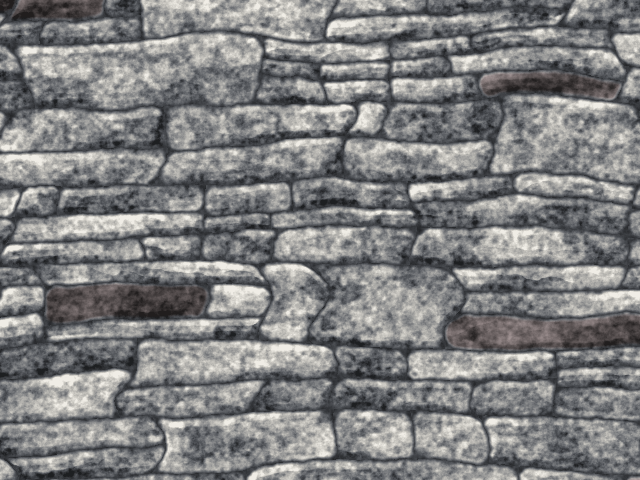
Write a Shadertoy shader that draws this texture.

```glsl
// Dry-stacked wall of rough grey ledge stones with dark joints and pale worn faces.

const float COURSES = 6.5;          // courses per canvas height
const float BLOCK_WIDTH = 0.43;     // mean block width
const float JOINT = 0.0015;         // half width of a joint
const float BEVEL = 0.018;          // widest rounded stone edge
const float BASE_TONE = 0.585;
const float LIGHT_GAIN = 0.23;
const float CRUST_GAIN = 0.17;      // strength of the pale worn crust
const float GRAIN_GAIN = 0.62;
const float JOINT_TONE = 0.23;
const float BROWN_SHARE = 0.07;
const vec3 COLD_TINT = vec3(0.96, 1.0, 1.07);
const vec3 WARM_TINT = vec3(1.012, 1.0, 0.968);
const vec3 BROWN_TINT = vec3(1.07, 0.98, 0.98);

struct Stone {
    float inset;    // distance inward from the outline
    float bevel;    // width of the rounded edge
    float thin;     // 1 for flat ledges, 0 for large blocks
    vec2 offset;    // position from the stone centre
    vec2 id;
};

float hash(vec2 p) {
    vec3 q = fract(p.xyx * 0.1031);
    q += dot(q, q.yzx + 33.33);
    return fract((q.x + q.y) * q.z);
}

float noise(vec2 p) {
    vec2 i = floor(p), f = fract(p);
    f = f * f * (3.0 - 2.0 * f);
    return mix(mix(hash(i), hash(i + vec2(1, 0)), f.x),
               mix(hash(i + vec2(0, 1)), hash(i + vec2(1, 1)), f.x), f.y);
}

float fbm(vec2 p) {
    float sum = 0.0, amp = 0.53;
    for (int i = 0; i < 4; i++) {
        sum += amp * noise(p);
        p = mat2(1.6, 1.2, -1.2, 1.6) * p + 17.3;
        amp *= 0.5;
    }
    return sum;
}

// Jittered grid line, and the cell around x as (index, low, high)
float gridLine(float i, float seed) {
    return i + 0.55 * (hash(vec2(i, seed)) - 0.5);
}

vec3 cell(float x, float seed) {
    float i = floor(x);
    if (x < gridLine(i, seed)) i -= 1.0;
    else if (x >= gridLine(i + 1.0, seed)) i += 1.0;
    return vec3(i, gridLine(i, seed), gridLine(i + 1.0, seed));
}

// Splits a block into slanted layers and some layers into two stones
Stone findStone(vec2 p) {
    vec2 warp = vec2(noise(p * vec2(4, 13)), noise(p * vec2(4.5, 3) + 40.0)) - 0.5;
    vec2 rough = vec2(fbm(p * 17.0 + 9.0), fbm(p * vec2(13, 20) + 70.0)) - 0.5;
    p += warp * vec2(0.06, 0.045) + rough * vec2(0.024, 0.018);

    vec3 row = cell(p.y * COURSES, 3.0);
    float shift = 0.37 * row.x;
    vec3 col = cell(p.x / BLOCK_WIDTH + shift, row.x + 11.0);
    vec2 lo = vec2((col.y - shift) * BLOCK_WIDTH, row.y / COURSES);
    vec2 hi = vec2((col.z - shift) * BLOCK_WIDTH, row.z / COURSES);
    vec2 id = vec2(col.x, row.x) * 5.0 + 100.0;

    float pick = hash(id + 0.7);
    float layers = 1.0 + step(0.2, pick) + step(0.62, pick);
    float bottom = lo.y, height = hi.y - lo.y, middle = 0.5 * (lo.x + hi.x);
    for (float k = 1.0; k < layers; k++) {
        float cut = bottom + height * (k + 0.6 * (hash(id + vec2(k, 2.3)) - 0.5)) / layers;
        cut += 0.09 * (hash(id.xx + k) - 0.5) * (p.x - middle);
        if (p.y < cut) { hi.y = cut; break; }
        lo.y = cut;
        id.y += 1.0;
    }
    if (hash(id + 4.1) < 0.42) {
        float cut = mix(lo.x, hi.x, mix(0.2, 0.8, hash(id + 6.9)));
        if (p.x < cut) hi.x = cut;
        else { lo.x = cut; id.x += 2.0; }
    }

    vec2 halfSize = 0.5 * (hi - lo) - JOINT;
    vec2 offset = p - 0.5 * (lo + hi);
    float radius = min(0.025, 0.65 * min(halfSize.x, halfSize.y));
    vec2 q = abs(offset) - halfSize + radius;
    float d = length(max(q, 0.0)) + min(max(q.x, q.y), 0.0) - radius;
    float thin = 1.0 - smoothstep(0.022, 0.055, halfSize.y);
    return Stone(-d, min(BEVEL, 0.75 * halfSize.y), thin, offset, id);
}

// Domed face with tilt, slanted strata and pits
float relief(vec2 p, Stone s) {
    float body = smoothstep(-0.004, s.bevel, s.inset);
    vec2 seed = s.id * 3.7;
    float slant = 0.5 * (hash(s.id + 2.9) - 0.5);
    vec2 q = vec2(p.x * 7.0, (p.y + slant * s.offset.x) * 46.0) + seed;
    float strata = 1.0 - abs(2.0 * noise(q + 1.6 * fbm(p * 16.0 + seed)) - 1.0);
    vec2 tilt = vec2(hash(s.id + 8.2), hash(s.id + 5.6)) - 0.5;
    return body * (0.55 * s.bevel + 0.5 * dot(tilt, s.offset)
        + strata * mix(0.002, 0.0055, s.thin) + 0.009 * fbm(p * 38.0 + seed));
}

void mainImage(out vec4 fragColor, in vec2 fragCoord) {
    vec2 p = fragCoord / iResolution.y;
    vec2 e = vec2(0.002, 0.0);
    Stone s = findStone(p);
    float h = relief(p, s);
    vec2 slope = vec2(relief(p + e.xy, findStone(p + e.xy)),
                      relief(p + e.yx, findStone(p + e.yx))) - h;
    float light = dot(slope / e.x, vec2(0.3, -0.9));
    light /= 1.0 + 0.6 * abs(light);

    // Worn crust patches and fine mineral grain
    float patches = fbm(p * vec2(8, 13) + s.id * 1.9) - 0.5;
    float crust = smoothstep(0.4, 0.6, fbm(p * vec2(24, 36) + s.id * 2.3) + 0.5 * patches) - 0.5;
    float grain = fbm(p * 95.0 + s.id) - 0.5;
    float tone = BASE_TONE + 0.16 * (hash(s.id + 1.3) - 0.5) - 0.04 * s.thin;
    tone += 0.4 * patches + CRUST_GAIN * crust + GRAIN_GAIN * grain + LIGHT_GAIN * light;

    // Brown stones, joint shadow and tinting
    float brown = step(hash(s.id + 9.4), BROWN_SHARE) * smoothstep(0.0, 0.008, s.inset);
    tone *= mix(1.0, 0.55, brown);
    tone = mix(JOINT_TONE + 0.25 * grain, tone, smoothstep(-0.003, 0.0075, s.inset));
    tone = clamp(tone, 0.12, 0.93);
    vec3 tint = mix(COLD_TINT, WARM_TINT, smoothstep(0.2, 0.8, tone));
    fragColor = vec4(tone * mix(tint, BROWN_TINT, brown), 1.0);
}
```
